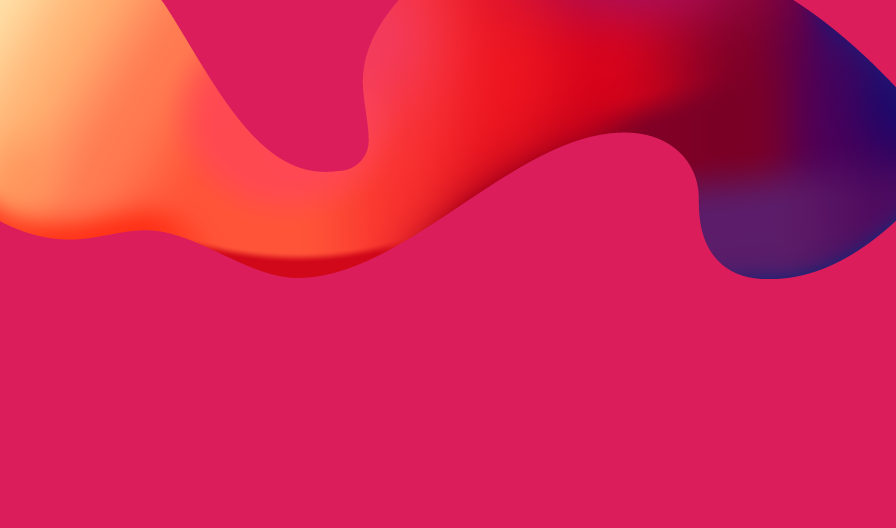
A WebGL 1 fragment shader for this background:

```glsl
precision highp float;
uniform vec2 u_resolution;

// Scene units: 7.68 wide, 4.54 high, y grows downward from the top.
vec2 toScene(vec2 frag) {
  vec2 uv = frag / u_resolution;
  return vec2(uv.x, 1.0 - uv.y) * vec2(7.68, 4.54);
}

// Quarter of a superellipse, falling from 1 to 0 as u goes from 0 to 1.
float quarterArc(float u, float n) {
  return pow(max(1.0 - pow(clamp(u, 0.0, 1.0), n), 0.0), 1.0 / n);
}

float lowerEdge(float x) {
  if (x < 0.6) return 2.06 - 0.44 * (0.6 - x) * (0.6 - x);
  if (x < 1.25) return mix(2.06, 1.98, smoothstep(0.6, 1.25, x));
  if (x < 2.55) return mix(1.98, 2.39, smoothstep(1.25, 2.55, x));
  if (x < 5.35) return mix(2.39, 1.14, smoothstep(2.55, 5.35, x));
  if (x < 5.99) return 1.72 - 0.58 * quarterArc((x - 5.35) / 0.64, 2.15);
  if (x < 6.6) return 1.72 + 0.68 * quarterArc((6.6 - x) / 0.61, 2.4);
  return 2.4 - 0.43 * (x - 6.6) * (x - 6.6);
}

// Bay cut into the upper side of the ribbon.
float inBay(vec2 p) {
  float u = clamp((p.x - 1.38) / 1.52, 0.0, 1.0);
  float bottom = 1.47 * u * (2.0 - u) - 0.05 * sin(6.2832 * pow(u, 0.7));
  if (p.x > 2.9) bottom = 1.21 + 0.26 * quarterArc((p.x - 2.9) / 0.26, 2.0);
  float rise = max(0.7 - p.y, 0.0);
  float right = 3.11 + 0.63 * rise * rise + 0.05 * smoothstep(0.7, 1.21, p.y);
  if (p.y < 1.21 && p.x > 2.9) bottom = 1.47;
  return step(1.38, p.x) * step(p.x, right) * step(p.y, bottom);
}

float cornerEdge(float x) {
  float u = max(x - 6.8, 0.0);
  return u * (0.64 + 0.242 * u);
}

float inRibbon(vec2 p) {
  float corner = step(6.8, p.x) * step(p.y, cornerEdge(p.x));
  return step(p.y, lowerEdge(p.x)) * (1.0 - inBay(p)) * (1.0 - corner);
}

float coverage(vec2 frag) {
  float sum = 0.0;
  for (int i = 0; i < 4; i++)
    for (int j = 0; j < 4; j++)
      sum += inRibbon(toScene(frag + (vec2(float(i), float(j)) - 1.5) / 4.0));
  return sum / 16.0;
}

float glow(vec2 p, vec2 center, vec2 radius) {
  vec2 d = (p - center) / radius;
  return exp(-dot(d, d));
}

vec3 ribbonColor(vec2 p) {
  float x = p.x;
  float depth = max(lowerEdge(x) - p.y, 0.0);

  // Main ramp: cream, orange, coral, red, maroon, purple
  float warm = x + 0.6 * p.y;
  vec3 c = mix(vec3(1.0, 0.89, 0.67), vec3(1.0, 0.70, 0.45), smoothstep(-0.2, 0.9, warm));
  c = mix(c, vec3(1.0, 0.48, 0.32), smoothstep(0.7, 1.75, warm));
  c = mix(c, vec3(1.0, 0.33, 0.22), smoothstep(1.7, 2.7, warm));
  c = mix(c, vec3(0.98, 0.20, 0.18), smoothstep(2.5, 3.5, x));
  c = mix(c, vec3(0.93, 0.08, 0.12), smoothstep(3.3, 4.4, x));
  c = mix(c, vec3(0.85, 0.01, 0.10), smoothstep(4.3, 5.2, x));
  c = mix(c, vec3(0.50, 0.0, 0.15), smoothstep(5.2, 6.4, x));
  c = mix(c, vec3(0.31, 0.0, 0.34), smoothstep(6.3, 7.15, x));

  // Coral disc inside the first bend, pink light past the bay
  float disc = 1.0 - smoothstep(0.55, 1.0, length((p - vec2(2.45, 1.0)) / vec2(1.08, 0.98)));
  c = mix(c, vec3(1.0, 0.28, 0.33), 0.9 * disc);
  c = mix(c, vec3(0.95, 0.23, 0.38), 0.9 * glow(p, vec2(3.2, 0.3), vec2(0.6, 0.75)));
  c = mix(c, vec3(0.66, 0.06, 0.36), 0.85 * glow(p, vec2(5.5, -0.15), vec2(1.0, 0.4)));

  // Hot rim and pale lobe at the left
  float rim = exp(-depth * depth / 0.04) * (1.0 - smoothstep(1.2, 2.0, x));
  c = mix(c, vec3(1.0, 0.18, 0.08), 0.9 * rim);
  c = mix(c, vec3(1.0, 0.58, 0.36), 0.75 * glow(p, vec2(0.2, 1.55), vec2(0.32, 0.34)));

  // Dark crescent under the first bend
  float fold = p.y - 2.21 + 0.16 * (x - 2.55) * (x - 2.55);
  float crescent = smoothstep(-0.04, 0.05, fold) * smoothstep(1.5, 1.9, x);
  c = mix(c, vec3(0.82, 0.03, 0.10), crescent * (1.0 - smoothstep(3.2, 3.6, x)));

  // Shadow along the rising edge and the fold above the second bend
  float shade = exp(-depth / 0.19) * smoothstep(3.0, 4.2, x) * (1.0 - smoothstep(5.3, 6.0, x));
  c = mix(c, vec3(0.66, 0.0, 0.11), 0.85 * shade);
  float crease = smoothstep(-0.15, 0.2, p.y - 1.04 + 0.28 * (x - 5.1));
  crease *= smoothstep(4.9, 5.6, x) * (1.0 - smoothstep(6.2, 6.9, x));
  c = mix(c, vec3(0.47, 0.0, 0.15), 0.85 * crease);

  // Violet lobe, navy corner and blue rims
  float violet = smoothstep(1.3, 1.85, p.y + 0.1 * (x - 6.2)) * smoothstep(5.8, 6.0, x);
  c = mix(c, vec3(0.36, 0.11, 0.41), violet * (1.0 - 0.6 * smoothstep(6.6, 7.6, x)));
  c = mix(c, vec3(0.10, 0.02, 0.41), 0.95 * glow(p, vec2(7.75, 0.85), vec2(0.46, 0.6)));
  float cornerRim = exp(-max(p.y - cornerEdge(x), 0.0) / 0.22) * smoothstep(6.8, 7.15, x);
  c = mix(c, vec3(0.13, 0.09, 0.45), 0.75 * cornerRim);
  float lowerRim = exp(-depth / 0.08) * smoothstep(6.05, 6.6, x);
  return mix(c, vec3(0.13, 0.13, 0.45), 0.85 * lowerRim);
}

void main() {
  vec3 backdrop = vec3(0.859, 0.114, 0.361);
  vec3 ribbon = ribbonColor(toScene(gl_FragCoord.xy));
  gl_FragColor = vec4(mix(backdrop, ribbon, coverage(gl_FragCoord.xy)), 1.0);
}
```
